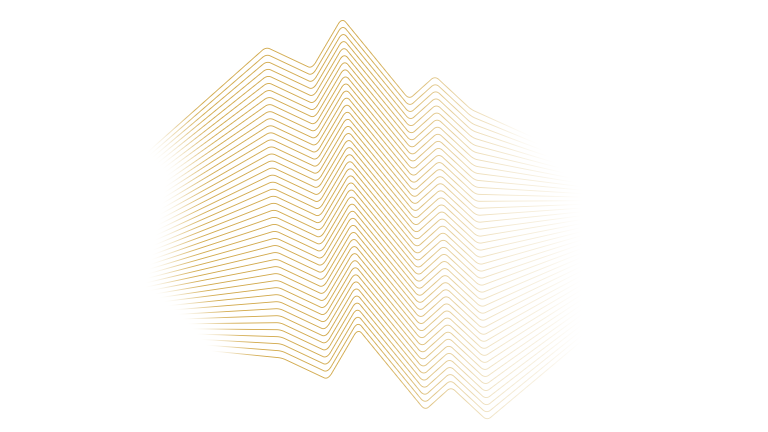
This background is drawn by a Shadertoy shader. Its source:

```glsl
// A stack of thin gold zigzag lines on white, fanning and fading at both sides.
// Each line is a sum of rounded ramps; lines shift along one vector, and the
// slopes of the two outer arms turn gradually from the first line to the last.

const int LINES = 45;
const float CORNER_X[6] = float[6](266.0, 312.0, 342.0, 409.0, 435.0, 471.0);

// Height (x) and slope (y) of a ramp that starts at u = 0 with a rounded bend
vec2 roundedRamp(float u) {
    const float r = 4.0;
    float bend = clamp(u, -r, r) + r;
    return vec2(bend * bend / (4.0 * r) + max(u - r, 0.0), bend / (2.0 * r));
}

// Height and slope of line t (0 is the top one, 1 the bottom one) at x
vec2 zigzag(float x, float t) {
    float leftArm = -0.888 + 0.988 * t;
    float rightArm = 0.45 - 1.65 * t + 0.36 * t * t;
    float slopes[7] = float[7](leftArm, 0.47, -1.7, 1.22, -0.9, 0.93, rightArm);

    float u = x - 16.0 * t;
    vec2 line = vec2(47.0 + 311.0 * t + leftArm * (u - CORNER_X[0]), leftArm);
    for (int k = 0; k < 6; k++)
        line += (slopes[k + 1] - slopes[k]) * roundedRamp(u - CORNER_X[k]);
    return line;
}

// Opacity along line t: ragged left tips, long pale tail to the right
float lineFade(float x, float t) {
    float leftTip = max(min(150.0 + 110.0 * t, 177.0 - 43.0 * t), 148.0 + 203.0 * (t - 0.68));
    float rightTip = min(584.0, 535.0 + 230.0 * t);
    float tail = mix(1.0, 0.2, smoothstep(350.0, 540.0, x));
    return smoothstep(leftTip - 5.0, leftTip + 55.0, x)
         * (1.0 - smoothstep(rightTip - 55.0, rightTip + 3.0, x)) * tail;
}

void mainImage(out vec4 fragColor, in vec2 fragCoord) {
    // Canvas 432 units high, centred across, with y running downward
    float pixel = 432.0 / iResolution.y;
    vec2 p = vec2(384.0, 216.0)
           + (fragCoord - 0.5 * iResolution.xy) * vec2(pixel, -pixel);

    // Ink coverage of the strokes, filtered over one pixel
    const float halfWidth = 0.45;
    float ink = 0.0;
    for (int i = 0; i < LINES; i++) {
        float t = float(i) / float(LINES - 1);
        vec2 line = zigzag(p.x, t);
        float dist = abs(p.y - line.x) / sqrt(1.0 + line.y * line.y);
        float coverage = clamp((halfWidth + 0.5 * pixel - dist) / pixel,
                               0.0, min(1.0, 2.0 * halfWidth / pixel));
        ink = max(ink, coverage * lineFade(p.x, t));
    }

    vec3 gold = vec3(0.82, 0.66, 0.29);
    fragColor = vec4(mix(vec3(1.0), gold, ink), 1.0);
}
```
